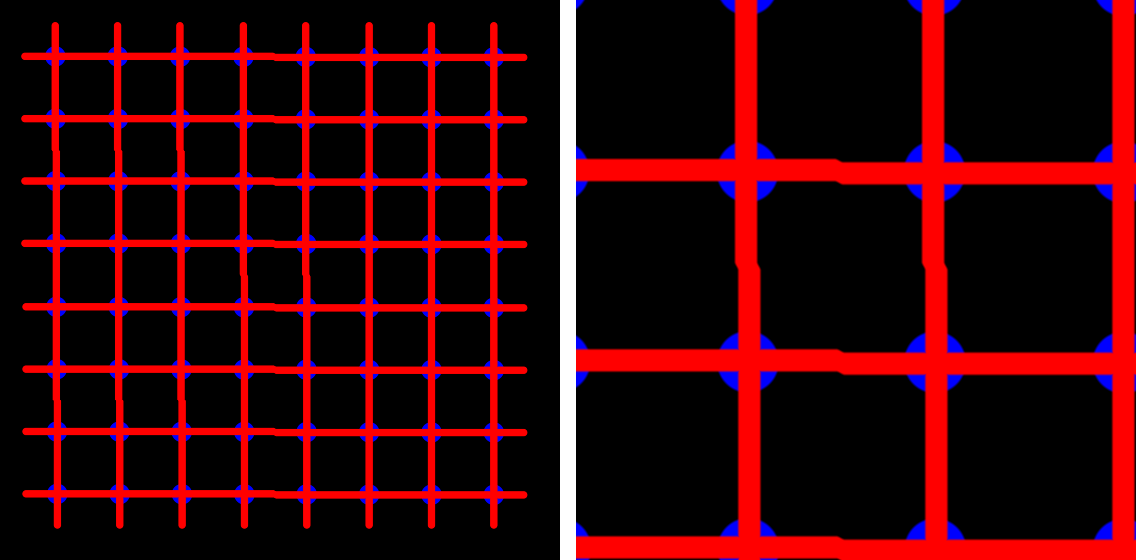
Left, the full canvas; right, a detail of the centre.
Write a three.js fragment shader that draws this pattern.

```glsl
// An 8 by 8 lattice of round-capped red bars over blue dots on black.
// Each bar leans slightly and its lean is quantised, leaving small notches;
// the dots sit at the crossings of the smooth, unquantised leaning lines.

varying vec2 vUv;

const vec3 BACKGROUND = vec3(0.0);
const vec3 BAR_COLOR = vec3(1.0, 0.0, 0.0);
const vec3 DOT_COLOR = vec3(0.0, 0.0, 1.0);

const float COUNT = 8.0;                       // bars in each direction
const float PITCH = 0.11133;                   // spacing of the bars
const vec2 FIRST = vec2(0.10254, 0.11816);     // first column x, first row y
const float NOTCH = 0.00195;                   // sideways size of one notch
const float BAR_RADIUS = 0.0066;
const float DOT_RADIUS = 0.0183;
const vec2 COLUMN_SPAN = vec2(0.0625, 0.9540); // cap centres, bottom to top
const vec2 ROW_SPAN = vec2(0.0465, 0.9352);    // cap centres, left to right
const float SOFTNESS = 0.001;                  // half width of smoothed edges
const float NOTCH_SOFTNESS = 0.003;

// Coverage of a shape from its signed distance
float coverage(float d) {
  return 1.0 - smoothstep(-SOFTNESS, SOFTNESS, d);
}

// Rounds to whole notches with a narrow smooth transition
float softRound(float x) {
  return floor(x) + smoothstep(0.5 - NOTCH_SOFTNESS, 0.5 + NOTCH_SOFTNESS, fract(x));
}

// Fraction of the way along a span
float progress(float along, vec2 span) {
  return clamp((along - span.x) / (span.y - span.x), 0.0, 1.0);
}

// Signed distance to a round-capped bar
float barDistance(float along, float across, vec2 span) {
  float beyond = along - clamp(along, span.x, span.y);
  return length(vec2(beyond, across)) - BAR_RADIUS;
}

void main() {
  vec2 p = vUv;

  // Nearest column and row
  vec2 cell = clamp(floor((p - FIRST) / PITCH + 0.5), 0.0, COUNT - 1.0);
  float upperHalf = step(COUNT * 0.5, cell.y);

  // Bar starts: upper rows sit one notch higher and begin one notch earlier
  vec2 start = FIRST + PITCH * cell + vec2(0.0, NOTCH * upperHalf);
  vec2 rowSpan = ROW_SPAN - vec2(NOTCH * upperHalf, 0.0);

  // Lean in notches: columns straighten to the right, rows all drop by one
  vec2 lean = vec2(2.0 - step(3.0, cell.x) - step(5.0, cell.x), 1.0);
  vec2 drift = lean * vec2(progress(p.y, COLUMN_SPAN), progress(p.x, rowSpan));

  // Dots follow the smooth lean, bars the notched one
  float dotDistance = length(p - start + NOTCH * drift) - DOT_RADIUS;
  vec2 across = p - start + NOTCH * vec2(softRound(drift.x), softRound(drift.y));
  float bars = min(barDistance(p.y, across.x, COLUMN_SPAN),
                   barDistance(p.x, across.y, rowSpan));

  vec3 color = mix(BACKGROUND, DOT_COLOR, coverage(dotDistance));
  color = mix(color, BAR_COLOR, coverage(bars));
  gl_FragColor = vec4(color, 1.0);
}
```
